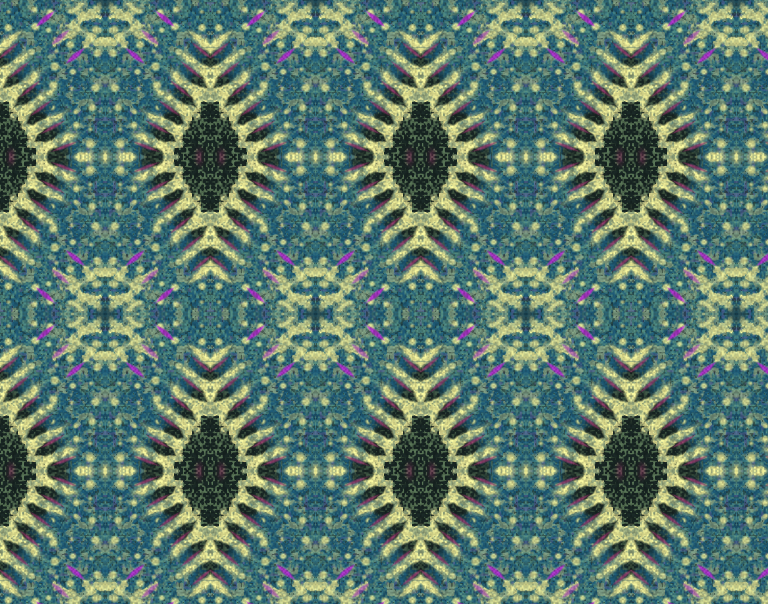
This pattern is drawn by a Shadertoy shader. Its source:

```glsl
// Mirrored tiling of spiny cream diamonds on speckled teal, with blotchy crosses between them.

const vec2 CELL = vec2(0.3483, 0.5199);  // repeat size, in canvas heights
const float UNITS = 6.04;                // motif units per canvas height
const vec2 CORNER = 0.5 * CELL * UNITS;

const vec3 DEEP_TEAL = vec3(0.11, 0.33, 0.43);
const vec3 PALE_TEAL = vec3(0.30, 0.51, 0.47);
const vec3 OLIVE     = vec3(0.54, 0.62, 0.48);
const vec3 CREAM     = vec3(0.87, 0.87, 0.56);
const vec3 BEIGE     = vec3(0.70, 0.67, 0.48);
const vec3 BLACK     = vec3(0.09, 0.14, 0.13);
const vec3 MOSS      = vec3(0.32, 0.42, 0.31);
const vec3 PINK      = vec3(0.60, 0.22, 0.42);
const vec3 MAGENTA   = vec3(0.64, 0.18, 0.75);
const vec3 VIOLET    = vec3(0.36, 0.34, 0.55);

float hash(vec2 p) {
    vec3 h = fract(p.xyx * vec3(0.1031, 0.1030, 0.0973));
    h += dot(h, h.yzx + 33.33);
    return fract((h.x + h.y) * h.z);
}

float noise(vec2 p) {
    vec2 i = floor(p), f = fract(p);
    f = f * f * (3.0 - 2.0 * f);
    return mix(mix(hash(i), hash(i + vec2(1, 0)), f.x),
               mix(hash(i + vec2(0, 1)), hash(i + vec2(1, 1)), f.x), f.y);
}

float fbm(vec2 p) {
    float sum = 0.0, amp = 0.55;
    for (int i = 0; i < 3; i++) {
        sum += amp * noise(p);
        p = p * 2.1 + 17.3;
        amp *= 0.5;
    }
    return sum;
}

float cover(float d, float soft) { return 1.0 - smoothstep(-soft, soft, d); }

// Coordinates along and across a direction
vec2 alongAcross(vec2 p, vec2 dir) { return vec2(dot(p, dir), dot(p, vec2(-dir.y, dir.x))); }

// Pointed blade: negative inside
float blade(vec2 p, vec2 dir, float len, float width) {
    vec2 r = alongAcross(p, dir);
    float a = r.x / len;
    return abs(r.y) - width * (1.0 - a * a);
}

float diamond(vec2 p, vec2 size) { return p.x / size.x + p.y / size.y - 1.0; }

// Jittered lattice of small stars
float stars(vec2 p) {
    vec2 g = p / CORNER * vec2(5.0, 8.0), id = floor(g);
    vec2 r = fract(g) - 0.5 - 0.45 * (vec2(hash(id), hash(id + 41.0)) - 0.5);
    return cover(length(r) - mix(0.06, 0.20, hash(id + 7.0)), 0.09);
}

vec3 ground(vec2 p, float grain) {
    float rings = 0.5 + 0.5 * sin(38.0 * length(p - vec2(0.0, CORNER.y)));
    rings *= 1.0 - smoothstep(0.15, 0.4, length(p - vec2(0.0, CORNER.y)));
    float tone = fbm(p * 11.0) * 1.3 - 0.22 + 1.3 * (grain - 0.5) + 0.25 * rings;
    vec3 col = mix(DEEP_TEAL, PALE_TEAL, clamp(tone, 0.0, 1.0));
    col = mix(col, VIOLET, 0.5 * smoothstep(0.72, 0.88, noise(p * 24.0 + 9.0)));
    col = mix(col, OLIVE, 0.75 * smoothstep(0.56, 0.72, fbm(p * 13.0 + 50.0)));
    return mix(col, BLACK, 0.5 * smoothstep(0.7, 0.9, noise(p * 48.0 + 3.0)));
}

// Blotchy cross with slanted dashes, around the cell corner
vec3 crossMotif(vec3 col, vec2 r, float rough, float grain) {
    vec2 slant = vec2(0.77, 0.64);
    float d = blade(r - vec2(0.26, 0.22), slant, 0.26, 0.05);
    d = min(d, blade(r - vec2(0.26, 0.05), vec2(1, 0), 0.13, 0.025));
    d = min(d, blade(r - vec2(0.0, 0.44), vec2(1, 0), 0.11, 0.035));
    d = min(d, blade(r - vec2(0.14, 0.34), vec2(0.5, 0.866), 0.12, 0.025));
    d += 0.26 * (rough - 0.46);
    col = mix(col, OLIVE, 0.6 * cover(d - 0.025, 0.03));
    col = mix(col, mix(OLIVE, CREAM, 0.25 + 0.75 * grain), cover(d, 0.022));
    col = mix(col, DEEP_TEAL * 0.65, 0.8 * cover(length(r) - 0.08, 0.05));
    for (int i = 0; i < 3; i++) {
        float t = float(i);
        vec2 c = vec2(0.30 + 0.15 * t, 0.56 - 0.185 * t);
        float strength = i == 1 ? 0.55 : 0.95;
        col = mix(col, MAGENTA, strength * cover(blade(r - c, slant, 0.11, 0.024), 0.014));
    }
    return col;
}

// Cream ring with spines, dark pink-edged leaves and a dark core
vec3 spinyDiamond(vec3 col, vec2 p, float rough, float grain) {
    float ring = 0.5 * diamond(p, vec2(0.68, 1.06)) + 0.16 * (rough - 0.48);
    float link = min(blade(p - vec2(0.84, 0.0), vec2(1, 0), 0.11, 0.045),
                     length(p - vec2(CORNER.x, 0.0)) - 0.05);
    float cream = min(ring, link + 0.1 * (rough - 0.48)), leaf = 1.0, edge = 0.0;
    for (int i = 0; i < 6; i++) {
        float y = 0.05 + 0.19 * float(i);
        vec2 dir = normalize(mix(vec2(1.0, 0.35), vec2(0.75, 0.62), min(y * 2.0, 1.0)));
        vec2 c = vec2(0.64 - 0.57 * y, y);
        vec2 rib = c + vec2(-0.054, 0.095) + 0.05 * dir;
        cream = min(cream, blade(p - rib, dir, 0.17, 0.038) + 0.07 * (rough - 0.48));
        leaf = min(leaf, blade(p - c, dir, 0.19, 0.062));
        vec2 tip = c + 0.05 * dir + 0.038 * vec2(-dir.y, dir.x);
        edge = max(edge, cover(blade(p - tip, dir, 0.12, 0.015), 0.014));
    }
    float inner = 1.0 - smoothstep(-0.30, -0.12, ring);
    vec3 flesh = mix(CREAM, BEIGE, 0.7 * inner);
    flesh = mix(flesh, OLIVE * 0.95, 0.9 * smoothstep(0.42, 0.66, 0.65 * rough + 0.35 * grain));
    col = mix(col, OLIVE, 0.65 * cover(cream - 0.03, 0.035));
    col = mix(col, flesh, cover(cream, 0.02));
    // Leaves fade into the ground at their tips
    vec3 leafCol = mix(BLACK, DEEP_TEAL, smoothstep(-0.04, 0.12, ring));
    leafCol = mix(leafCol, MOSS, 0.6 * smoothstep(0.4, 0.9, grain));
    col = mix(col, leafCol, cover(leaf + 0.05 * (rough - 0.48), 0.018));
    col = mix(col, PINK, 0.8 * edge);
    // Core outline climbs in small square steps
    vec2 stepped = (floor(p * 11.0) + 0.5) / 11.0;
    float core = 0.4 * diamond(mix(p, stepped, 0.75), vec2(0.38, 0.64)) + 0.2 * (rough - 0.48);
    vec3 coreCol = mix(BLACK, MOSS, smoothstep(0.45, 0.85, grain));
    float spot = cover(length((p - vec2(0.11, 0.02)) * vec2(1.0, 0.6)) - 0.03, 0.04);
    coreCol = mix(coreCol, PINK * 0.8, spot * (0.2 + 0.6 * grain));
    return mix(col, coreCol, cover(core, 0.03));
}

void mainImage(out vec4 fragColor, in vec2 fragCoord) {
    vec2 uv = fragCoord / iResolution.y - vec2(0.0, 0.2202);
    vec2 p = abs(uv - CELL * round(uv / CELL)) * UNITS;  // mirrored quarter cell
    float grain = noise(p * 52.0), rough = fbm(p * 15.0 + 5.0);
    vec3 col = ground(p, grain);
    col = mix(col, CREAM, 0.85 * stars(p));
    col = crossMotif(col, CORNER - p, rough, grain);
    col = spinyDiamond(col, p, rough, grain);
    col *= 0.84 + 0.32 * noise(p * 60.0 + 80.0);
    fragColor = vec4(col, 1.0);
}
```
